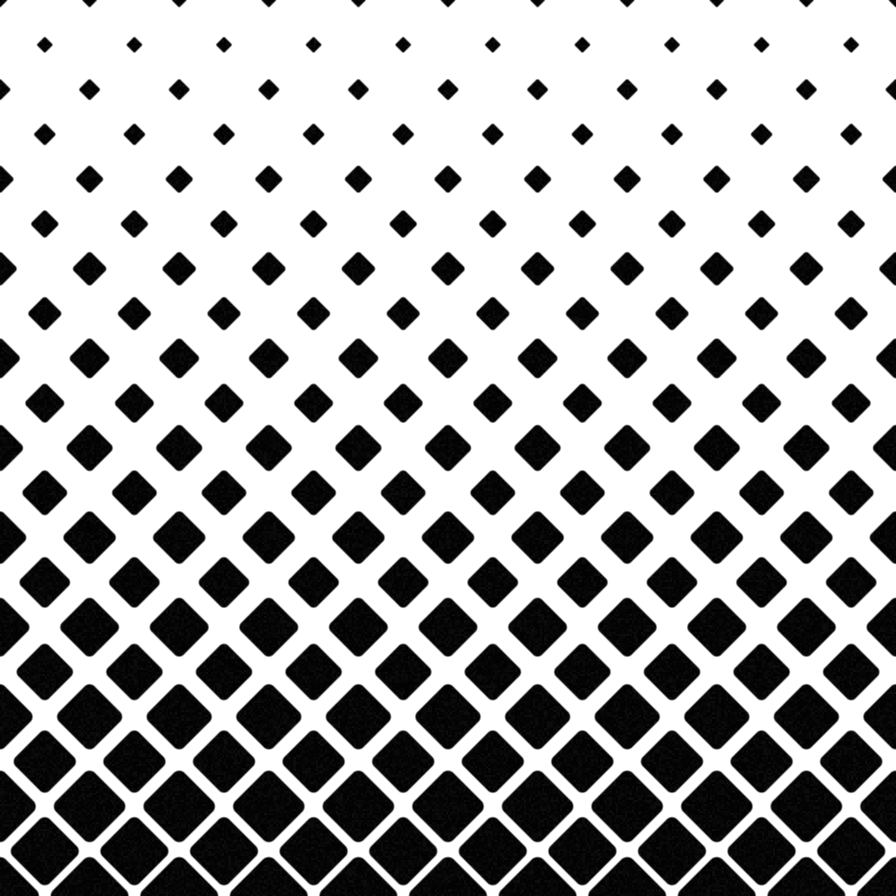
A Shadertoy shader for this pattern:

```glsl
// Halftone of rounded diamonds on staggered rows, growing from top to bottom.
// Each pixel takes the union of the diamonds in its three nearest rows;
// even and odd rows grow at slightly different rates.

const float COLUMN_STEP = 0.1;
const float ROW_STEP = 0.05;
const float CORNER_RATIO = 0.28;
const float EDGE_SOFTNESS = 0.0014;
const vec3 PAPER = vec3(1.0);
const vec3 INK = vec3(0.008);

float hash21(vec2 p) {
    p = fract(p * vec2(0.1031, 0.1137));
    p += dot(p, p.yx + 33.33);
    return fract((p.x + p.y) * p.x * 97.0);
}

// Signed distance to a square turned by 45 degrees, with rounded corners
float roundedDiamond(vec2 p, float halfSide, float radius) {
    vec2 turned = vec2(p.x + p.y, p.x - p.y) * sqrt(0.5);
    vec2 q = abs(turned) - (halfSide - radius);
    return length(max(q, 0.0)) + min(max(q.x, q.y), 0.0) - radius;
}

// Half the side of a diamond, by row counted from the top
float rowHalfSide(float row, float odd) {
    return mix(0.0060 + 0.00137 * row, 0.00525 + 0.00126 * row, odd);
}

// Distance to the nearest diamond in one row, with odd rows shifted
float diamondRow(vec2 p, float row) {
    float odd = mod(row, 2.0);
    float x = p.x - 0.5 * COLUMN_STEP * odd;
    x -= COLUMN_STEP * floor(x / COLUMN_STEP + 0.5);
    float halfSide = rowHalfSide(row, odd);
    return roundedDiamond(vec2(x, p.y - row * ROW_STEP), halfSide, CORNER_RATIO * halfSide);
}

float diamondField(vec2 p) {
    float nearestRow = floor(p.y / ROW_STEP + 0.5);
    float d = 1.0;
    for (int i = -1; i <= 1; i++) {
        d = min(d, diamondRow(p, max(nearestRow + float(i), 0.0)));
    }
    return d;
}

void mainImage(out vec4 fragColor, in vec2 fragCoord) {
    // Canvas units, measured downward from the top
    vec2 p = fragCoord / iResolution.y;
    p.y = 1.0 - p.y;

    // Soft edge, never thinner than a pixel
    float softness = max(EDGE_SOFTNESS, 0.7 / iResolution.y);
    float coverage = 1.0 - smoothstep(-softness, softness, diamondField(p));

    // Faint grain in the ink
    float grain = hash21(floor(p * 400.0));
    vec3 ink = INK + 0.045 * grain * grain;

    fragColor = vec4(mix(PAPER, ink, coverage), 1.0);
}
```
